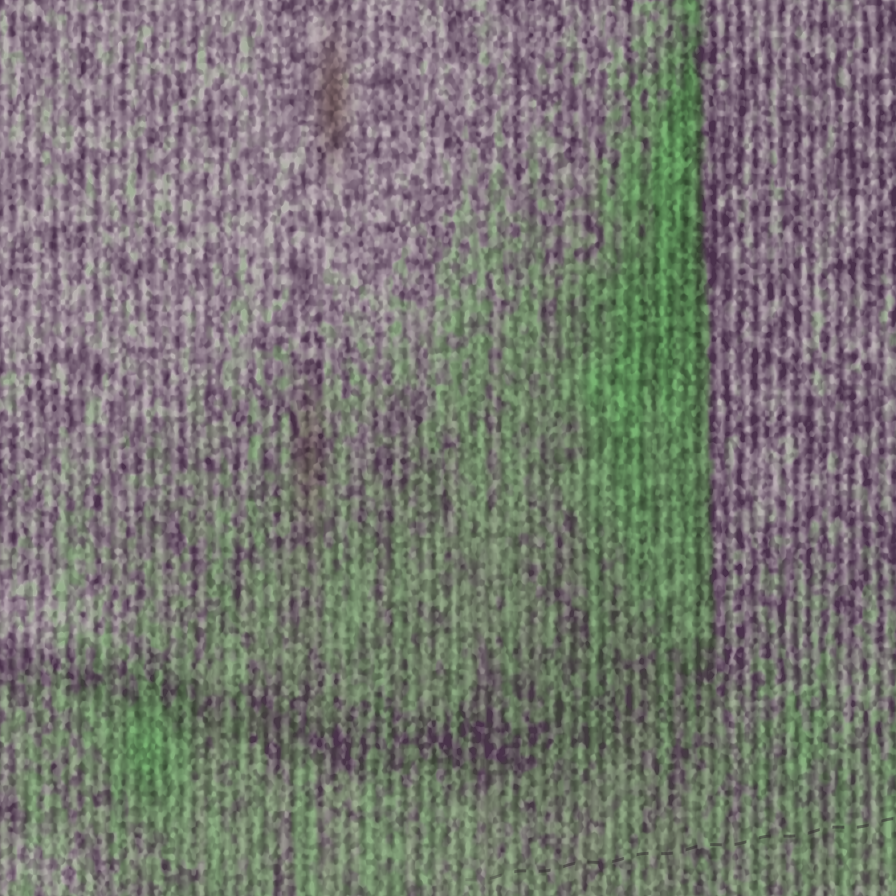
A WebGL 1 fragment shader for this texture:

```glsl
precision highp float;
// Aerial view of a crop field: fine upright rows, mauve and green growth, a dark track.
uniform vec2 u_resolution;

#define ROWS 64.0
#define ROW_PHASE 0.40
#define ROW_DEPTH 0.20
#define CLUMP_DEPTH 0.68
#define GRAIN_DEPTH 0.72
#define HUE_SCATTER 1.15
#define TRACK_DARK 0.34
#define MAUVE_DARK vec3(0.33, 0.235, 0.335)
#define MAUVE_LIGHT vec3(0.71, 0.65, 0.69)
#define GREEN_DARK vec3(0.29, 0.305, 0.26)
#define GREEN_LIGHT vec3(0.58, 0.62, 0.53)
#define LUSH_GREEN vec3(0.29, 0.52, 0.28)

vec3 hash3(vec2 cell) {
  vec3 q = fract(cell.xyx * vec3(0.1031, 0.1030, 0.0973));
  q += dot(q, q.yxz + 33.33);
  return fract((q.xxy + q.yzz) * q.zyx);
}

// Soft cellular noise: random cell tones blended by distance to each seed.
float cellTone(vec2 p) {
  vec2 base = floor(p);
  vec2 f = p - base;
  float sum = 0.0;
  float total = 0.0001;
  for (int j = -1; j <= 1; j++) {
    for (int i = -1; i <= 1; i++) {
      vec2 offset = vec2(float(i), float(j));
      vec3 h = hash3(base + offset + 17.0);
      vec2 d = offset + 0.15 + 0.7 * h.xy - f;
      float w = exp(-5.0 * dot(d, d));
      sum += w * h.z;
      total += w;
    }
  }
  return sum / total;
}

// Soft elliptical spot, 1 at its centre.
float spot(vec2 p, vec2 centre, vec2 radius) {
  vec2 d = (p - centre) / radius;
  return exp(-dot(d, d));
}

void main() {
  vec2 p = gl_FragCoord.xy / u_resolution;
  float x = p.x;
  float y = p.y;

  // Noise layers, centred on zero
  float grain = cellTone(p * vec2(220.0, 170.0)) - 0.5;
  float clump = cellTone(p * vec2(105.0, 72.0) + 31.0) - 0.5;
  float patchy = cellTone(p * vec2(26.0, 17.0) + 7.0) - 0.5;
  float streak = cellTone(vec2(x * ROWS - ROW_PHASE + 0.5, y * 7.0 + 3.0)) - 0.5;

  // Large zones
  float rightSide = smoothstep(0.775, 0.805, x);
  float mauveEdge = 0.30 + 0.70 * x + 0.25 * max(x - 0.45, 0.0);
  mauveEdge = mix(mauveEdge, 0.30, rightSide);
  float green = 1.0 - smoothstep(mauveEdge - 0.27, mauveEdge + 0.25, y + 0.10 * patchy);
  float stripLeft = mix(0.65, 0.735, smoothstep(0.45, 1.0, y));
  float strip = smoothstep(stripLeft - 0.06, stripLeft + 0.06, x + 0.05 * patchy);
  strip *= (1.0 - smoothstep(0.765, 0.80, x)) * smoothstep(0.18, 0.70, y);

  // Dark track, sagging to the right and fading past its low point
  float trackY = 0.255 - 0.19 * x + 0.010 * sin(x * 14.0);
  trackY += 0.7 * max(x - 0.56, 0.0);
  float trackGap = (y - trackY) / mix(0.022, 0.040, smoothstep(0.0, 0.5, x));
  float track = exp(-trackGap * trackGap) * (1.0 - 0.8 * smoothstep(0.48, 0.76, x));
  float pale = spot(p, vec2(0.04, 0.31), vec2(0.13, 0.05));
  pale += spot(p, vec2(0.05, 0.03), vec2(0.06, 0.04));
  pale += 0.6 * spot(p, vec2(0.43, 0.83), vec2(0.12, 0.22));
  float lush = spot(p, vec2(0.165, 0.155), vec2(0.045, 0.07));
  lush += 0.4 * spot(p, vec2(0.91, 0.13), vec2(0.09, 0.12));

  // Share of green in each clump
  float hue = 0.07 + green * 0.72 + strip * 0.6 + lush * 0.4 - pale * 0.25 - track * 0.28;
  hue -= 0.22 * (1.0 - smoothstep(0.05, 0.24, x)) * (1.0 - smoothstep(0.1, 0.3, y));
  hue -= 0.10 * rightSide;
  hue += HUE_SCATTER * (0.65 * clump + 0.15 * patchy + 0.30 * streak);
  hue = 0.95 * smoothstep(-0.05, 0.95, hue);

  // Brightness from rows, clumps and grain
  float wobble = 0.06 * sin(y * 9.0 + x * 5.0) + 0.04 * sin(y * 31.0 + x * 40.0);
  float row = cos(6.28318 * (x * ROWS - ROW_PHASE + wobble));
  float calm = spot(p, vec2(0.43, 0.82), vec2(0.16, 0.25));
  float tone = 0.56 + ROW_DEPTH * row * (1.0 - 0.6 * calm + 0.3 * rightSide);
  tone += CLUMP_DEPTH * clump * (1.0 - 0.5 * hue) + GRAIN_DEPTH * grain;
  tone += 0.12 * patchy + 0.20 * streak + 0.12 * pale;
  tone += 0.10 * (1.0 - rightSide) * smoothstep(0.55, 0.25, x) * smoothstep(0.4, 0.7, y);
  tone += 0.10 * spot(p, vec2(0.37, 0.06), vec2(0.22, 0.09));
  tone -= TRACK_DARK * track + 0.13 * rightSide * smoothstep(0.15, 0.4, y);
  tone -= 0.16 * spot(p, vec2(0.70, 0.24), vec2(0.16, 0.14));
  float border = (x - 0.785) / 0.014;
  tone -= 0.24 * exp(-border * border) * smoothstep(0.15, 0.40, y);
  tone = clamp(tone, -0.1, 1.15);

  // Colour mixing
  vec3 mauve = mix(MAUVE_DARK, MAUVE_LIGHT, tone);
  vec3 leaf = mix(GREEN_DARK, GREEN_LIGHT, tone);
  float lushShare = clamp(strip * 0.62 + lush * 0.45 + 0.20 + 0.35 * streak, 0.0, 0.8);
  leaf = mix(leaf, LUSH_GREEN * (0.60 + 0.68 * tone), lushShare);
  vec3 colour = mix(mauve, leaf, hue);

  // Bare brown soil
  float soil = spot(p, vec2(0.372, 0.89), vec2(0.018, 0.065));
  soil += 0.65 * spot(p, vec2(0.345, 0.49), vec2(0.018, 0.075));
  colour = mix(colour, vec3(0.36, 0.27, 0.27) * (0.65 + 0.6 * tone), 0.7 * soil);

  // Thin broken seam near the lower right
  float seamY = 0.026 + 0.14 * (x - 0.58) + 0.002 * sin(x * 90.0);
  float seam = 1.0 - smoothstep(0.0008, 0.0025, abs(y - seamY));
  seam *= smoothstep(0.45, 0.62, x) * smoothstep(-0.2, 0.3, sin(x * 230.0));
  colour = mix(colour, vec3(0.20, 0.18, 0.19), 0.55 * seam);

  gl_FragColor = vec4(clamp(colour, 0.0, 1.0), 1.0);
}
```
